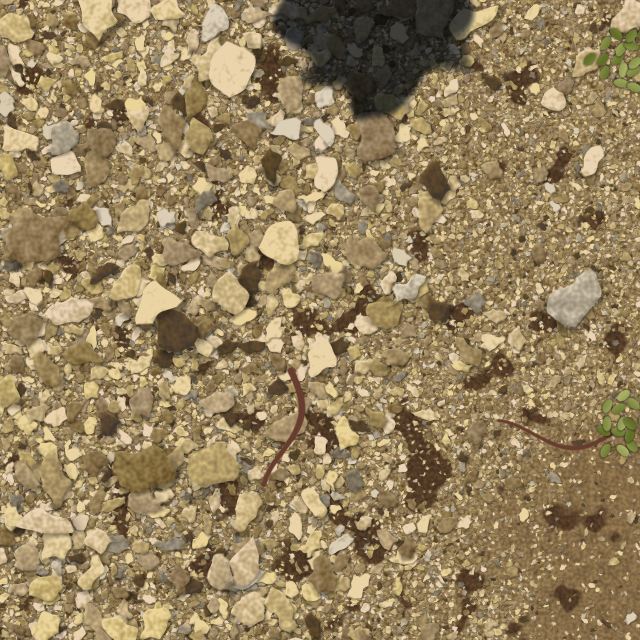
Reproduce this texture procedurally as a WebGL 2 fragment shader.

```glsl
#version 300 es
precision highp float;
// Sunlit gravel thinning into sandy soil, with a cast shadow, twigs and small leaves.
uniform vec2 u_resolution;
out vec4 fragColor;

const float TAU = 6.2831853;
const vec2 LIGHT = vec2(-0.5, 0.866);
const int LAYERS = 6;
const float FINEST_SCALE = 150.0; // cells across the canvas in the sand layer
const float LAYER_RATIO = 0.58;
const float GRAVEL_DENSITY[LAYERS] = float[](0.95, 0.85, 0.75, 0.7, 0.55, 0.36);
const float SAND_DENSITY[LAYERS] = float[](0.85, 0.55, 0.2, 0.07, 0.05, 0.03);
const float TONE_MEAN = 3.75, TONE_SPREAD = 3.7;
const float GREY_SHARE = 0.11, DARK_SHARE = 0.05;
const float CONTACT_SHADOW = 0.36;
const float LEAF_SCALE = 48.0;
const vec3 TONES[6] = vec3[](
    vec3(0.26, 0.22, 0.17), vec3(0.41, 0.31, 0.18), vec3(0.53, 0.44, 0.29),
    vec3(0.64, 0.55, 0.40), vec3(0.77, 0.68, 0.48), vec3(0.92, 0.83, 0.67));
const vec3 DAMP_SOIL = vec3(0.32, 0.23, 0.15), BARE_SOIL = vec3(0.52, 0.42, 0.28);
const vec3 SHADOW_TINT = vec3(0.27, 0.30, 0.36), TWIG = vec3(0.40, 0.24, 0.18);
const vec3 GREY = vec3(1.05, 1.0, 0.9);
const vec3 LEAF_DARK = vec3(0.38, 0.43, 0.15), LEAF_LIGHT = vec3(0.66, 0.69, 0.40);

vec4 hash4(vec3 p) {
    vec4 q = fract(p.xyzx * vec4(0.1031, 0.1030, 0.0973, 0.1099));
    q += dot(q, q.wzxy + 33.33);
    return fract((q.xxyz + q.yzzw) * q.zywx);
}
float corner(vec2 cell, vec2 offset) {
    float a = TAU * hash4(vec3(cell, 7.0)).x;
    return dot(vec2(cos(a), sin(a)), offset);
}
float noise(vec2 p) { // gradient noise
    vec2 i = floor(p), f = fract(p), e = vec2(1, 0);
    vec2 u = f * f * f * (f * (f * 6.0 - 15.0) + 10.0);
    return 1.4 * mix(mix(corner(i, f), corner(i + e, f - e), u.x),
        mix(corner(i + e.yx, f - e.yx), corner(i + 1.0, f - 1.0), u.x), u.y);
}
mat2 rotation(float a) { return mat2(cos(a), sin(a), -sin(a), cos(a)); }
float inside(float d, float aa) { return 1.0 - smoothstep(-aa, aa, d); }
vec3 tone(float t) {
    t = clamp(t, 0.0, 5.0);
    int i = int(min(t, 4.0));
    return mix(TONES[i], TONES[i + 1], t - float(i));
}

// Ground zones
float gravelZone(vec2 p) {
    return 1.0 - smoothstep(0.42, 0.86, p.x + 0.12 * noise(p * 5.0) - 0.08 * (p.y - 0.5));
}
float bareZone(vec2 p) {
    return 1.0 - smoothstep(0.12, 0.32, length(p - vec2(1.0, 0.12)) + 0.08 * noise(p * 9.0));
}
float dampZone(vec2 p) {
    vec2 c = p - vec2(0.56, 0.22);
    float pull = 0.36 * exp(-14.0 * dot(c, c));
    return smoothstep(0.46, 0.62, noise(p * 13.0 + 4.0) + 0.3 * noise(p * 34.0) + pull);
}

// Irregular rounded polygon: distance in x, outward normal in yz
vec3 pebble(vec2 p, float radius, vec3 id) {
    vec3 side = vec3(-9.0, 0.0, 0.0);
    for (int i = 0; i < 6; i++) {
        vec4 h = hash4(id + vec3(0.0, 0.0, 11 + i));
        float a = (float(i) + 0.7 * h.x) * TAU / 6.0;
        vec2 n = vec2(cos(a), sin(a));
        float d = dot(p, n) - radius * mix(0.55, 1.0, h.y);
        if (d > side.x) side = vec3(d, n);
    }
    side.x = mix(side.x, length(p) - radius, 0.25);
    return side;
}
void drawStones(inout vec3 color, vec2 p, int layer, float scale, float aa) {
    float seed = 31.0 * float(layer + 1);
    vec2 q = p * scale + 0.16 * vec2(noise(p * scale * 2.3), noise(p * scale * 2.3 + 50.0));
    float grain = 0.75 * (noise(p * 60.0 + seed) + noise(p * 150.0 + seed));
    for (int k = 0; k < 9; k++) {
        vec2 cell = floor(q) + vec2(k % 3, k / 3) - 1.0;
        vec3 id = vec3(cell, seed);
        vec4 h = hash4(id), g = hash4(id + 5.0);
        vec2 centre = cell + 0.15 + 0.7 * h.xy, site = centre / scale;
        float density = mix(SAND_DENSITY[layer], GRAVEL_DENSITY[layer], gravelZone(site));
        density *= (1.0 - 0.75 * dampZone(site)) * (1.0 - 0.8 * bareZone(site));
        if (h.z > density) continue;
        mat2 turn = rotation(TAU * h.w);
        float stretch = mix(1.0, 1.5, g.x);
        vec2 local = turn * (q - centre) * vec2(1.0 / stretch, stretch);
        vec3 s = pebble(local, mix(0.28, 0.52, g.y), id);
        float facing = dot(s.yz * turn, LIGHT);
        color *= 1.0 - CONTACT_SHADOW * (1.0 - smoothstep(0.0, 0.16, s.x)) * (0.5 - 0.5 * facing);
        float t = TONE_MEAN + TONE_SPREAD * (g.z - 0.5) + grain;
        if (g.w < DARK_SHARE) t = 0.5 + 0.5 * grain;
        vec3 stone = tone(t + 0.7 * facing * smoothstep(-0.14, 0.0, s.x));
        stone.b *= 0.88 + 0.2 * h.x;
        float grey = 0.75 * step(1.0 - GREY_SHARE, g.w);
        stone = mix(stone, GREY * dot(stone, vec3(0.33)), grey);
        color = mix(color, stone, inside(s.x, aa * scale));
    }
}

// Plants
void drawTwig(inout vec3 color, vec2 p, vec2 a, vec2 b, float width, float aa) {
    vec2 ab = b - a;
    float along = clamp(dot(p - a, ab) / dot(ab, ab), 0.0, 1.0);
    vec2 bend = 0.13 * vec2(-ab.y, ab.x) * sin(along * 4.5);
    float d = length(p - a - ab * along - bend) - width * (1.0 - 0.4 * along);
    color = mix(color, TWIG, inside(d, aa));
}
void drawLeaves(inout vec3 color, vec2 p, vec2 clump, float radius, float aa) {
    for (int k = 0; k < 9; k++) {
        vec2 cell = floor(p * LEAF_SCALE) + vec2(k % 3, k / 3) - 1.0;
        vec4 h = hash4(vec3(cell, 401.0));
        vec2 centre = cell + 0.2 + 0.6 * h.xy;
        if (h.z > 2.0 - 2.0 * length(centre / LEAF_SCALE - clump) / radius) continue;
        vec2 l = rotation(TAU * h.w) * (p * LEAF_SCALE - centre);
        float d = length(l * vec2(1.0, 1.7)) - 0.55;
        color *= 0.7 + 0.3 * smoothstep(0.0, 0.25, d);
        vec3 leaf = mix(LEAF_DARK, LEAF_LIGHT, clamp(h.x + 0.6 * l.y, 0.0, 1.0));
        color = mix(color, leaf, inside(d, aa * LEAF_SCALE));
    }
}

void main() {
    vec2 p = gl_FragCoord.xy / u_resolution.y;
    float aa = 1.0 / u_resolution.y, scale = FINEST_SCALE;
    float grit = noise(p * 180.0) + 0.6 * noise(p * 60.0);
    vec3 color = mix(tone(2.3 + 1.5 * grit), BARE_SOIL * (1.0 + 0.2 * grit), bareZone(p));
    color = mix(color, DAMP_SOIL * (1.0 + 0.25 * grit), dampZone(p));
    for (int i = 0; i < LAYERS; i++, scale *= LAYER_RATIO) drawStones(color, p, i, scale, aa);
    drawTwig(color, p, vec2(0.455, 0.42), vec2(0.435, 0.24), 0.006, aa);
    drawTwig(color, p, vec2(0.96, 0.325), vec2(0.78, 0.32), 0.004, aa);
    drawLeaves(color, p, vec2(0.98, 0.34), 0.075, aa);
    drawLeaves(color, p, vec2(0.98, 0.91), 0.065, aa);
    // Cast shadow from the top edge
    float edge = length((p - vec2(0.59, 1.0)) / vec2(0.15, 0.17)) + 0.3 * noise(p * 14.0);
    color *= mix(SHADOW_TINT, vec3(1.0), smoothstep(0.88, 1.04, edge));
    fragColor = vec4(color, 1.0);
}
```
